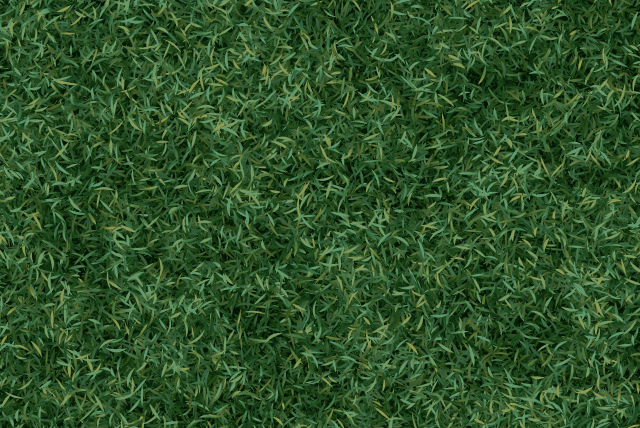
Reproduce this texture procedurally as a Shadertoy shader.

```glsl
// Dense turf of short, curved grass blades seen from above.

vec4 hash4(vec3 p) {
    vec4 h = fract(p.xyzx * vec4(0.1031, 0.1030, 0.0973, 0.1099));
    h += dot(h, h.wzxy + 33.33);
    return fract((h.xxyz + h.yzzw) * h.zywx);
}

float valueNoise(vec2 p) {
    vec2 cell = floor(p), f = fract(p);
    f = f * f * (3.0 - 2.0 * f);
    float bottom = mix(hash4(vec3(cell, 91.0)).x, hash4(vec3(cell + vec2(1, 0), 91.0)).x, f.x);
    float top = mix(hash4(vec3(cell + vec2(0, 1), 91.0)).x, hash4(vec3(cell + 1.0, 91.0)).x, f.x);
    return mix(bottom, top, f.y);
}

// Shadow to highlight, spaced by the share of each green
vec3 grassColor(float tone) {
    vec3 c = mix(vec3(0.01, 0.07, 0.01), vec3(0.06, 0.19, 0.05), smoothstep(0.0, 0.21, tone));
    c = mix(c, vec3(0.13, 0.29, 0.11), smoothstep(0.21, 0.46, tone));
    c = mix(c, vec3(0.23, 0.37, 0.21), smoothstep(0.46, 0.68, tone));
    c = mix(c, vec3(0.28, 0.45, 0.25), smoothstep(0.68, 0.83, tone));
    return mix(c, vec3(0.44, 0.60, 0.39), smoothstep(0.83, 1.0, tone));
}

void mainImage(out vec4 fragColor, in vec2 fragCoord) {
    vec2 uv = fragCoord / iResolution.y;
    float pixel = 1.0 / iResolution.y;
    const float cellSize = 0.03;
    const int layers = 18;

    // Uneven light over tufts and hollows
    float patches = 0.16 * (valueNoise(uv * 5.0) - 0.5) + 0.3 * (valueNoise(uv * 17.0) - 0.5);
    vec3 color = grassColor(0.06 + 0.3 * patches);

    // Layers of blades, from the shaded bottom to the lit top
    for (int layer = 0; layer < layers; layer++) {
        float id = float(layer);
        float height = pow(0.84, float(layers - 1) - id);
        vec2 grid = uv / cellSize + 7.0 * hash4(vec3(id, 5.0, 17.0)).xy;
        vec2 home = floor(grid);

        for (int y = -1; y <= 1; y++)
        for (int x = -1; x <= 1; x++) {
            vec2 cell = home + vec2(x, y);
            vec4 shape = hash4(vec3(cell, id + 1.0));
            vec4 look = hash4(vec3(cell, id + 41.0));

            // Blade frame: x runs from root to tip
            float angle = 6.2832 * shape.z;
            vec2 axis = vec2(cos(angle), sin(angle));
            vec2 offset = (grid - cell - shape.xy) * cellSize;
            vec2 p = vec2(dot(offset, axis), dot(offset, vec2(-axis.y, axis.x)));
            float halfLength = mix(0.013, 0.027, shape.w);
            float along = p.x / halfLength;
            float bend = (look.x - 0.5) * 0.6 * halfLength;
            float across = p.y - bend * (along * along - 0.4);

            // Tapered outline with a smooth edge
            float halfWidth = mix(0.0022, 0.0037, look.y) * (1.0 - along * along);
            float cover = clamp(0.5 - (abs(across) - halfWidth) / pixel, 0.0, 1.0);
            cover *= smoothstep(1.0, 0.85, abs(along));

            if (cover > 0.0) {
                float tone = 0.5 + 1.35 * (mix(height, look.z, 0.55) - 0.5);
                tone += patches + 0.1 * along - 18.0 * abs(across);
                vec3 blade = grassColor(tone + 0.03);

                // Cool greens, with some straw-toned blades
                float warmth = look.w * look.w - 0.33;
                blade *= 1.0 + warmth * vec3(0.45, 0.02, -0.3);
                color = mix(color, blade, cover);
            }
        }
    }
    fragColor = vec4(color, 1.0);
}
```
